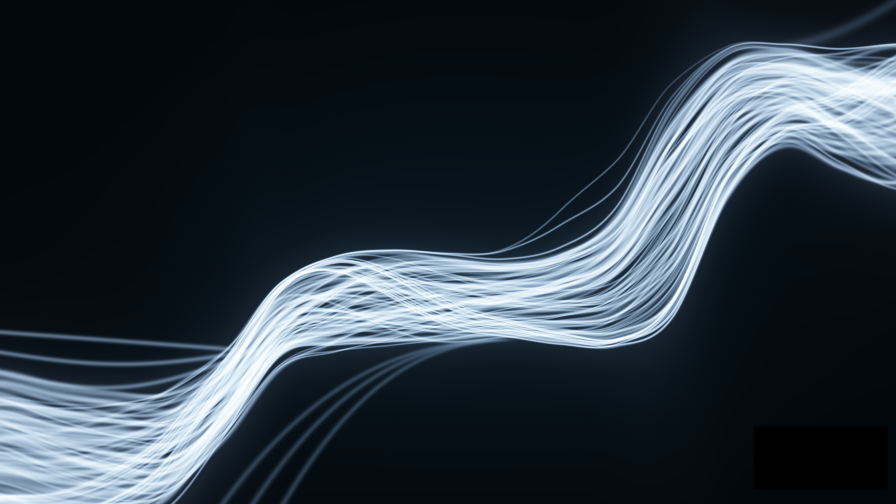
A WebGL 2 fragment shader for this background:

```glsl
#version 300 es
precision highp float;
uniform vec2 u_resolution;
out vec4 outColor;

const float ASPECT = 16.0 / 9.0;
const int BODY_STRANDS = 84;
const int BRIGHT_STRANDS = 11;
const float STEP = 0.004;
const float TAIL_START = 0.326;
const vec3 NIGHT = vec3(0.004, 0.022, 0.036);
const vec3 HAZE = vec3(0.018, 0.062, 0.092);
const vec3 LIGHT_TINT = vec3(0.785, 1.0, 1.29);
const vec2 PANEL_CENTER = vec2(1.6285, 0.0915);
const vec2 PANEL_HALF = vec2(0.133, 0.0635);

// Upper and lower edge of the ribbon at even steps across the canvas
const int SPANS = 16;
const vec2 EDGES[17] = vec2[17](
    vec2(0.264, -0.03), vec2(0.241, -0.053), vec2(0.231, -0.053), vec2(0.241, -0.023),
    vec2(0.306, 0.109), vec2(0.437, 0.264), vec2(0.491, 0.301), vec2(0.503, 0.312),
    vec2(0.495, 0.317), vec2(0.486, 0.326), vec2(0.509, 0.317), vec2(0.588, 0.312),
    vec2(0.796, 0.368), vec2(0.903, 0.602), vec2(0.912, 0.704), vec2(0.903, 0.662),
    vec2(0.912, 0.618));

float hash(float n) {
    return fract(sin(n * 127.1 + 3.7) * 4375.85);
}

// Catmull-Rom curve through the edges
vec2 ribbonEdges(float x) {
    float u = clamp(x / ASPECT, 0.0, 0.9999) * float(SPANS);
    int i = int(u);
    float f = fract(u);
    vec2 a = EDGES[max(i - 1, 0)], b = EDGES[i];
    vec2 c = EDGES[i + 1], d = EDGES[min(i + 2, SPANS)];
    return b + 0.5 * f * (c - a + f * (2.0 * a - 5.0 * b + 4.0 * c - d
        + f * (3.0 * (b - c) + d - a)));
}

float twist(float x) {
    float u = x / ASPECT;
    return 8.3 * u + 0.45 * cos((u - 0.53) * 9.0);
}

// Soft line with width corrected for slope and never thinner than a pixel
float softLine(float offset, float rise, float width) {
    float slope = rise / STEP;
    float d = offset * inversesqrt(1.0 + slope * slope);
    float w = max(width, 0.8 / u_resolution.y);
    return exp(-d * d / (w * w)) * width / w;
}

float strandHeight(vec2 edges, float angle, float radius) {
    return mix(edges.y, edges.x, 0.5 + 0.5 * radius * sin(angle));
}

float ribbonLight(vec2 p, vec2 here, vec2 next, float blur) {
    float light = 0.0;
    float turn = twist(p.x), turnNext = twist(p.x + STEP);
    for (int i = 0; i < BODY_STRANDS + BRIGHT_STRANDS; i++) {
        float id = float(i);
        bool bright = i >= BODY_STRANDS;
        float phase = bright ? -1.45 + 0.65 * hash(id) : 6.283 * hash(id);
        float rate = bright ? 1.0 : mix(0.35, 1.0, hash(id + 101.0));
        float radius = mix(bright ? 0.88 : 0.25, 1.0, hash(id + 211.0));
        float thin = hash(id + 307.0);
        float width = mix(0.0013, 0.0052, thin * thin) * blur;
        float power = mix(0.35, 1.0, hash(id + 401.0)) * (bright ? 1.25 : 0.85);
        float y = strandHeight(here, phase + rate * turn, radius);
        float yNext = strandHeight(next, phase + rate * turnNext, radius);
        light += power * softLine(p.y - y, yNext - y, width) / sqrt(blur);
    }
    return light;
}

float bump(float x, float center, float width) {
    float d = (x - center) / width;
    return exp(-d * d);
}

// Stray threads that leave the ribbon
float looseLight(vec2 p, vec2 here, vec2 next) {
    float light = 0.0;
    for (int i = 0; i < 3; i++) {
        float k = float(i);
        // Fine threads above the crest
        float center = 1.12 + 0.035 * k, lift = 0.048 * k;
        float y = here.x + lift * bump(p.x, center, 0.15);
        float yNext = next.x + lift * bump(p.x + STEP, center, 0.15);
        light += (0.9 - 0.25 * k) * softLine(p.y - y, yNext - y, 0.0018)
            * smoothstep(0.45, 0.62, p.x) * (1.0 - 0.5 * smoothstep(1.2, 1.35, p.x));
        // Dim tails falling below the ribbon
        float reach = 0.48 + 0.06 * k;
        float fall = max(1.042 - p.x, 0.0) / reach;
        float slope = 2.5 * TAIL_START * pow(fall, 1.5) / reach;
        y = TAIL_START * (1.0 - pow(fall, 2.5));
        light += 0.22 * softLine(p.y - y, slope * STEP, 0.003 + 0.003 * fall)
            * (1.0 - smoothstep(0.95, 1.04, p.x));
        // Threads arriving from the left
        float s = p.x / 0.5;
        y = 0.304 + (0.037 - 0.04 * k) * (1.0 - s) - 0.025 * k * sin(3.1416 * s);
        light += 0.5 * softLine(p.y - y, 0.0, 0.0045) * (1.0 - smoothstep(0.42, 0.54, p.x));
    }
    // Blurred thread rising to the upper right
    float rise = max(p.x - 1.48, 0.0) / 0.3;
    float y = 0.9 + 0.1 * rise * rise;
    return light + 0.16 * softLine(p.y - y, 0.667 * rise * STEP, 0.01) * smoothstep(0.0, 0.4, rise);
}

void main() {
    vec2 p = gl_FragCoord.xy / u_resolution.y;
    vec2 here = ribbonEdges(p.x), next = ribbonEdges(p.x + STEP);
    float middle = 0.5 * (here.x + here.y);
    float slope = (next.x + next.y - here.x - here.y) / (2.0 * STEP);
    float blur = 1.0 + 1.1 * smoothstep(0.4, 0.9, abs(p.x - 0.92));

    // Dark backdrop and halo
    float outside = max(abs(p.y - middle) - 0.5 * (here.x - here.y), 0.0)
        * inversesqrt(1.0 + slope * slope);
    vec2 q = (p - vec2(0.95, 0.48)) / vec2(0.95, 0.62);
    vec3 color = mix(NIGHT, HAZE, exp(-1.4 * dot(q, q)));
    float halo = 0.075 * exp(-outside / 0.035) + 0.035 * exp(-outside / 0.14);

    // Strands, exposed to a cool white
    float light = halo + ribbonLight(p, here, next, blur) + looseLight(p, here, next);
    color = 1.0 - (1.0 - color) * exp(-light * LIGHT_TINT);

    // Black panel in the lower right
    vec2 box = abs(p - PANEL_CENTER) - PANEL_HALF;
    float pixel = 1.0 / u_resolution.y;
    color *= smoothstep(-pixel, pixel, max(box.x, box.y));
    outColor = vec4(color, 1.0);
}
```
